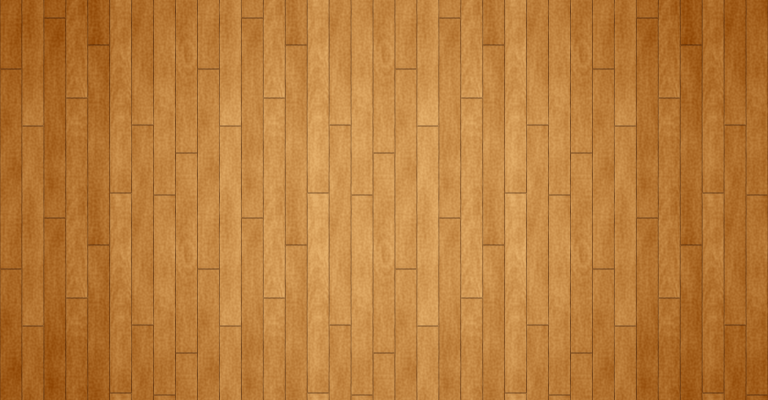
Write a WebGL 2 fragment shader that draws this texture.

```glsl
#version 300 es
precision highp float;

uniform vec2 u_resolution;
out vec4 fragColor;

// Layout: whole numbers of planks and rows keep the tile seamless
const float PLANKS = 35.0;
const float ROWS = 2.0;
const int KINDS = 9;
const float PLANK_ASPECT = 9.1;
const float JOINT[KINDS] = float[](0.655, 0.37, 0.91, 0.51, 0.775, 0.035, 0.375, 0.025, 0.235);
const float TONE[KINDS] = float[](-0.05, 0.06, -0.13, 0.0, -0.11, 0.12, -0.03, 0.06, -0.03);

// Colours and light
const vec3 DARK_WOOD = vec3(0.62, 0.35, 0.09);
const vec3 LIGHT_WOOD = vec3(0.85, 0.63, 0.36);
const vec3 GROOVE_TINT = vec3(0.60, 0.54, 0.48);
const float EDGE_TONE = 0.04;
const float GLOW_ACROSS = 0.62;
const float GLOW_UP = 0.26;

// Line widths as shares of the canvas height
const float SEAM_HALF_WIDTH = 0.0012;
const float JOINT_HALF_WIDTH = 0.0013;
const float BEVEL_WIDTH = 0.005;
const float BEVEL_TONE = 0.09;

// Grain
const float MOTTLE = 0.24;
const float STREAKS = 0.17;
const float PORES = 0.24;
const float RINGS = 0.09;
const float KNOT_RINGS = 0.17;
const int KNOT_KIND = 8;
const vec2 KNOT_AT = vec2(0.6, 0.49);
const int FLAME_KIND = 5;
const float TAU = 6.2831853;

float hash(vec2 p) {
    vec3 q = fract(vec3(p.xyx) * 0.1031);
    q += dot(q, q.yzx + 33.33);
    return fract((q.x + q.y) * q.z);
}

vec2 gradient(vec2 cell) {
    float angle = TAU * hash(cell);
    return vec2(cos(angle), sin(angle));
}

float gradientNoise(vec2 p) {
    vec2 cell = floor(p), f = fract(p);
    vec2 w = f * f * f * (f * (f * 6.0 - 15.0) + 10.0);
    vec2 e = vec2(1.0, 0.0);
    float low = mix(dot(gradient(cell), f), dot(gradient(cell + e.xy), f - e.xy), w.x);
    float high = mix(dot(gradient(cell + e.yx), f - e.yx), dot(gradient(cell + e.xx), f - e.xx), w.x);
    return mix(low, high, w.y);
}

// Periodic falloff: 1 in the middle, 0 at both edges
float glow(float x) {
    return 1.0 - pow(abs(cos(0.5 * TAU * x)), 3.0);
}

float lineCover(float dist, float halfWidth, float pixel) {
    return clamp((halfWidth - dist) / pixel + 0.5, 0.0, 1.0);
}

// Tone of the wood at p, which runs 0..1 across and along one plank
float woodGrain(vec2 p, int kind) {
    vec2 seed = vec2(37.0, 113.0) * float(kind + 1);
    float mottle = gradientNoise(p * vec2(1.6, 5.0) + seed);
    float streak = gradientNoise(p * vec2(7.0, 9.0) + seed + 11.0);
    float pores = gradientNoise(p * vec2(9.0, 75.0) + seed + 29.0);
    float tone = MOTTLE * mottle + STREAKS * streak + PORES * pores;

    // Arched growth rings, in patches
    float bend = p.x - 0.5 + 0.3 * mottle;
    float arch = sin(TAU * (p.y * 11.0 + 5.0 * bend * bend + 1.2 * mottle));
    float patchy = smoothstep(-0.1, 0.35, gradientNoise(vec2(0.5, p.y * 4.0) + seed + 53.0));
    tone += RINGS * arch * patchy * hash(seed);

    // Shade at the sawn end
    tone += 0.35 * (hash(seed + 7.0) - 0.5) * exp(-p.y * 10.0);

    if (kind == KNOT_KIND) {
        vec2 d = (p - KNOT_AT) * vec2(1.0, 0.5 * PLANK_ASPECT);
        float r = length(d) + 0.12 * mottle;
        tone += KNOT_RINGS * sin(r * 26.0) * exp(-r * 2.2);
        tone -= 0.35 * exp(-r * r * 60.0);
    }
    if (kind == FLAME_KIND) {
        float off = abs(p.x - 0.3 - 2.0 * (1.0 - p.y));
        tone += 0.3 * smoothstep(0.86, 0.98, p.y) * smoothstep(0.25, 0.05, off);
    }
    return tone;
}

void main() {
    vec2 uv = gl_FragCoord.xy / u_resolution;
    float aspect = u_resolution.x / u_resolution.y;
    float pixel = 1.0 / u_resolution.y;

    // Plank coordinates; the noise wraps because these do
    float column = mod(floor(uv.x * PLANKS), PLANKS);
    int kind = int(column) % KINDS;
    vec2 p = vec2(fract(uv.x * PLANKS), fract(uv.y * ROWS - JOINT[kind]));

    float tone = EDGE_TONE + GLOW_ACROSS * glow(uv.x) + GLOW_UP * glow(uv.y);
    tone += TONE[kind] + woodGrain(p, kind);

    // Worn grooves with a light bevel beside them
    float plankWidth = aspect / PLANKS;
    float seamDist = min(p.x, 1.0 - p.x) * plankWidth;
    float jointDist = min(p.y, 1.0 - p.y) / ROWS;
    float wear = 0.8 + 0.5 * gradientNoise(vec2(float(kind) * 5.3, p.y * 18.0));
    float seam = lineCover(seamDist, SEAM_HALF_WIDTH, pixel) * wear;
    float joint = lineCover(jointDist, JOINT_HALF_WIDTH, pixel);
    tone += BEVEL_TONE * smoothstep(BEVEL_WIDTH, 0.0, min(p.x * plankWidth, p.y / ROWS));

    vec3 wood = mix(DARK_WOOD, LIGHT_WOOD, clamp(tone, -0.35, 1.2));
    wood *= mix(vec3(1.0), GROOVE_TINT, clamp(max(seam, joint), 0.0, 1.0));
    fragColor = vec4(wood, 1.0);
}
```
